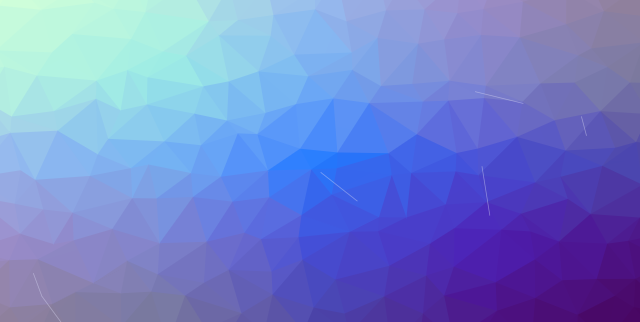
Give the GLSL for this background, as a Shadertoy shader.

```glsl
// Low-poly mesh of flat triangles, tinted mint to blue to purple along both axes.

#define CELL vec2(0.115, 0.1)      // mesh cell size, in canvas heights
#define ORIGIN vec2(0.03, 0.058)   // offset of the mesh
#define JITTER 0.76                // vertex scatter within a cell
#define SPARKLE 0.035              // random shift of each facet's tint
#define SEAM_WIDTH 0.0022
#define SEAM_ALPHA 0.35

const mat3 RGB_TO_XYZ = mat3(0.4124, 0.2126, 0.0193,
                             0.3576, 0.7152, 0.1192,
                             0.1805, 0.0722, 0.9505);

const vec3 PALETTE[5] = vec3[5](
    vec3(0.82, 1.00, 0.85),   // pale mint
    vec3(0.60, 0.92, 0.90),   // aqua
    vec3(0.10, 0.48, 1.00),   // azure
    vec3(0.30, 0.12, 0.71),   // indigo
    vec3(0.28, 0.00, 0.37));  // dark plum

vec2 hash2(vec2 p) {
    vec3 q = fract(p.xyx * vec3(0.1031, 0.1030, 0.0973));
    q += dot(q, q.yzx + 33.33);
    return fract((q.xx + q.yz) * q.zy);
}

float cross2(vec2 a, vec2 b) { return a.x * b.y - a.y * b.x; }

// Perceptual space: cube root of XYZ, where blends stay even.
vec3 toPerceptual(vec3 rgb) {
    return pow(RGB_TO_XYZ * pow(rgb, vec3(2.2)), vec3(1.0 / 3.0));
}

vec3 fromPerceptual(vec3 c) {
    vec3 linearRgb = inverse(RGB_TO_XYZ) * (c * c * c);
    return pow(clamp(linearRgb, 0.0, 1.0), vec3(1.0 / 2.2));
}

vec3 ramp(float t) {
    t = clamp(t, 0.0, 1.0) * 4.0;
    int i = min(int(t), 3);
    return mix(toPerceptual(PALETTE[i]), toPerceptual(PALETTE[i + 1]), t - float(i));
}

// Equal blend of a left-to-right ramp and a top-to-bottom ramp.
vec3 gradientColor(vec2 uv) {
    return fromPerceptual(0.5 * (ramp(uv.x) + ramp(1.0 - uv.y)));
}

vec2 meshVertex(vec2 id) {
    return ORIGIN + CELL * (id + JITTER * (hash2(id + 71.0) - 0.5));
}

float edgeDistance(vec2 p, vec2 a, vec2 b) {
    return cross2(b - a, p - a) / length(b - a);
}

// Adds one flat facet, weighted by its coverage of the pixel.
void addFacet(inout vec4 sum, vec2 p, vec2 a, vec2 b, vec2 c, float aspect, float px) {
    float side = sign(cross2(b - a, c - a));
    float inside = min(side * edgeDistance(p, a, b),
                   min(side * edgeDistance(p, b, c), side * edgeDistance(p, c, a)));
    float coverage = clamp(0.5 + inside / px, 0.0, 1.0);
    if (coverage <= 0.0) return;
    vec2 center = (a + b + c) / 3.0;
    vec2 shift = SPARKLE * (hash2(floor(center * 900.0)) - 0.5);
    vec3 tint = gradientColor(center / vec2(aspect, 1.0) + shift);
    sum += vec4(tint, 1.0) * coverage;
}

float seam(vec2 p, vec2 a, vec2 b, float px) {
    vec2 ab = b - a;
    float d = length(p - a - ab * clamp(dot(p - a, ab) / dot(ab, ab), 0.0, 1.0));
    return 1.0 - smoothstep(0.0, max(SEAM_WIDTH, px), d);
}

void mainImage(out vec4 fragColor, in vec2 fragCoord) {
    float px = 1.0 / iResolution.y;
    float aspect = iResolution.x * px;
    vec2 p = fragCoord * px;
    vec2 cell = floor((p - ORIGIN) / CELL);

    // Faint smooth base closes any gap between facets.
    vec4 sum = vec4(gradientColor(p / vec2(aspect, 1.0)), 1.0) * 0.001;

    // Each jittered quad is split along its shorter diagonal.
    for (int j = -1; j <= 1; j++)
    for (int i = -1; i <= 1; i++) {
        vec2 id = cell + vec2(i, j);
        vec2 a = meshVertex(id);
        vec2 b = meshVertex(id + vec2(1, 0));
        vec2 c = meshVertex(id + vec2(1, 1));
        vec2 d = meshVertex(id + vec2(0, 1));
        if (distance(a, c) < distance(b, d)) {
            addFacet(sum, p, a, b, c, aspect, px);
            addFacet(sum, p, a, c, d, aspect, px);
        } else {
            addFacet(sum, p, b, c, d, aspect, px);
            addFacet(sum, p, b, d, a, aspect, px);
        }
    }
    vec3 color = sum.rgb / sum.a;

    // A few pale hairline seams.
    float seams = seam(p, vec2(1.477, 0.715), vec2(1.624, 0.679), px);
    seams = max(seams, seam(p, vec2(0.997, 0.464), vec2(1.109, 0.376), px));
    seams = max(seams, seam(p, vec2(1.497, 0.482), vec2(1.521, 0.332), px));
    seams = max(seams, seam(p, vec2(1.806, 0.637), vec2(1.821, 0.580), px));
    seams = max(seams, seam(p, vec2(0.104, 0.150), vec2(0.130, 0.080), px));
    seams = max(seams, seam(p, vec2(0.130, 0.080), vec2(0.189, 0.0), px));
    color = mix(color, vec3(0.85, 0.85, 0.95), SEAM_ALPHA * seams);

    fragColor = vec4(color, 1.0);
}
```
